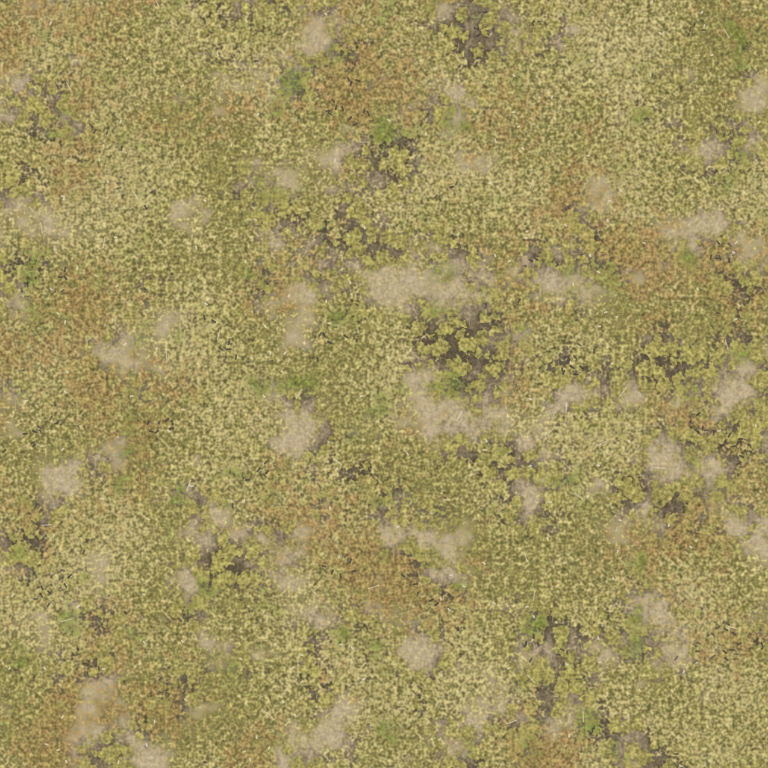
Reproduce this texture procedurally as a WebGL 1 fragment shader.

```glsl
precision highp float;
// Mossy ground: dry moss carpet and moss clumps over patchy bare soil, with straw and litter.
uniform vec2 u_resolution;

#define PATCH_SCALE 9.0
#define SOIL_SCALE 12.0
#define CLUMP_SCALE 52.0
#define GRAIN_SCALE 145.0
#define MOSS_COVER 0.10
#define MOSS_GRAIN 0.30
#define SOIL_GRAIN 0.13
#define BRIGHTNESS 1.02

const vec3 DARK_SOIL = vec3(0.43, 0.385, 0.30);
const vec3 PALE_SOIL = vec3(0.73, 0.66, 0.53);
const vec3 OLIVE = vec3(0.55, 0.52, 0.31);
const vec3 STRAW = vec3(0.69, 0.64, 0.44);
const vec3 RUST = vec3(0.60, 0.49, 0.31);
const vec3 CLUMP = vec3(0.66, 0.62, 0.36);
const vec3 GREEN = vec3(0.42, 0.49, 0.22);
const vec3 LITTER = vec3(0.25, 0.23, 0.24);
const vec3 CHIP = vec3(0.88, 0.83, 0.74);

vec2 hash2(vec2 p) {
  vec3 q = fract(p.xyx * vec3(0.1031, 0.1030, 0.0973));
  q += dot(q, q.yzx + 33.33);
  return fract((q.xx + q.yz) * q.zy);
}

float corner(vec2 cell, vec2 offset) {
  float angle = 6.2832 * hash2(cell).x;
  return dot(vec2(cos(angle), sin(angle)), offset);
}

float gradientNoise(vec2 p) {
  vec2 i = floor(p), f = p - i;
  vec2 u = f * f * f * (f * (f * 6.0 - 15.0) + 10.0);
  vec2 e = vec2(1.0, 0.0);
  return mix(mix(corner(i, f), corner(i + e, f - e), u.x),
             mix(corner(i + e.yx, f - e.yx), corner(i + 1.0, f - 1.0), u.x), u.y);
}

float fbm(vec2 p) {
  float sum = 0.0, amplitude = 1.0;
  for (int i = 0; i < 5; i++) {
    sum += amplitude * gradientNoise(p);
    p = mat2(1.6, 1.2, -1.2, 1.6) * p + 17.3;
    amplitude *= 0.55;
  }
  return sum;
}

// Height of the tallest round clump here (negative outside) and its random seed.
vec2 mossClumps(vec2 p) {
  vec2 best = vec2(-1.0, 0.0);
  for (int y = -1; y <= 1; y++) {
    for (int x = -1; x <= 1; x++) {
      vec2 id = floor(p) + vec2(x, y);
      vec2 rnd = hash2(id + 57.0);
      float height = 1.0 - length(p - id - hash2(id)) / mix(0.3, 0.85, rnd.x);
      if (height > best.x) best = vec2(height, rnd.y);
    }
  }
  return best;
}

// Coverage of short, randomly turned strands; size holds half length and half width in cells.
float strands(vec2 uv, float scale, float density, vec2 size) {
  vec2 p = uv * scale;
  float blur = 0.7 * scale / min(u_resolution.x, u_resolution.y);
  float cover = 0.0;
  for (int y = -1; y <= 1; y++) {
    for (int x = -1; x <= 1; x++) {
      vec2 id = floor(p) + vec2(x, y);
      vec2 rnd = hash2(id + scale);
      vec2 d = p - id - hash2(id + 2.0 * scale);
      float angle = 6.2832 * rnd.x;
      vec2 along = vec2(cos(angle), sin(angle));
      float t = clamp(dot(d, along), -size.x, size.x);
      float edge = length(d - along * t) - size.y;
      cover = max(cover, step(rnd.y, density) * (1.0 - smoothstep(-blur, blur, edge)));
    }
  }
  return cover;
}

void main() {
  vec2 uv = gl_FragCoord.xy / min(u_resolution.x, u_resolution.y);
  float coarse = gradientNoise(uv * GRAIN_SCALE * 0.5 + 5.0);
  float grain = gradientNoise(uv * GRAIN_SCALE) + gradientNoise(uv * GRAIN_SCALE * 1.8 + 31.0);

  // Bare soil, from damp and dark to dry and pale
  float dryness = fbm(uv * SOIL_SCALE + 40.0);
  vec3 soil = mix(DARK_SOIL, PALE_SOIL, smoothstep(-0.5, 0.42, dryness + 0.12 * grain));
  soil *= 1.0 + SOIL_GRAIN * grain;

  // Moss carpet with straw, rust and olive areas
  float hue = fbm(uv * 6.0 + 80.0);
  vec3 moss = mix(OLIVE, STRAW, smoothstep(-0.6, 0.6, hue + 0.8 * grain + 0.5 * coarse));
  float rust = fbm(uv * 5.0 + 120.0) + 0.7 * coarse;
  moss = mix(moss, RUST, 0.75 * smoothstep(0.0, 0.55, rust));
  moss *= 1.0 + MOSS_GRAIN * grain + 0.10 * coarse;
  float cover = fbm(uv * PATCH_SCALE) * 0.7 + fbm(uv * 3.0 + 9.0) * 0.5 - 0.25 * dryness;
  cover = smoothstep(-0.16, 0.16, cover + MOSS_COVER + 0.2 * grain + 0.2 * coarse);

  // Ragged clumps that shade the ground around them
  vec2 ragged = vec2(coarse, gradientNoise(uv * GRAIN_SCALE + 70.0)) * 0.45;
  vec2 clump = mossClumps(uv * CLUMP_SCALE + ragged);
  float bare = smoothstep(0.1, 0.45, dryness);
  float clumpCover = smoothstep(0.05, 0.4, clump.x + 0.2 * grain) * (1.0 - 0.85 * bare);
  vec3 clumpColor = mix(OLIVE, CLUMP, clump.y * 0.6 + 0.6 * clamp(clump.x, 0.0, 1.0));
  clumpColor *= 1.0 + MOSS_GRAIN * grain;
  soil *= 1.0 - 0.16 * smoothstep(-0.5, 0.1, clump.x) * (1.0 - bare);
  vec3 color = mix(mix(soil, clumpColor, clumpCover), moss, cover * (1.0 - 0.35 * clumpCover));

  // Fresh green tufts
  float fresh = smoothstep(0.35, 0.8, fbm(uv * 15.0 + 200.0) + 0.35 * grain);
  color = mix(color, GREEN * (1.0 + MOSS_GRAIN * grain), 0.6 * fresh * (1.0 - 0.7 * bare));

  // Dry blades, dark litter in clusters, pale chips and twigs
  color = mix(color, STRAW * 1.1, 0.4 * strands(uv, 80.0, 0.4, vec2(0.25, 0.04)));
  float litter = smoothstep(0.3, 0.6, fbm(uv * 10.0 + 260.0) - 0.3 * dryness);
  color = mix(color, LITTER, 0.75 * litter * strands(uv, 95.0, 0.45, vec2(0.22, 0.11)));
  color = mix(color, CHIP, 0.8 * strands(uv, 62.0, 0.04, vec2(0.08, 0.07)));
  color = mix(color, CHIP, 0.6 * strands(uv, 30.0, 0.03, vec2(0.2, 0.025)));

  gl_FragColor = vec4(clamp(color * BRIGHTNESS, 0.0, 1.0), 1.0);
}
```
